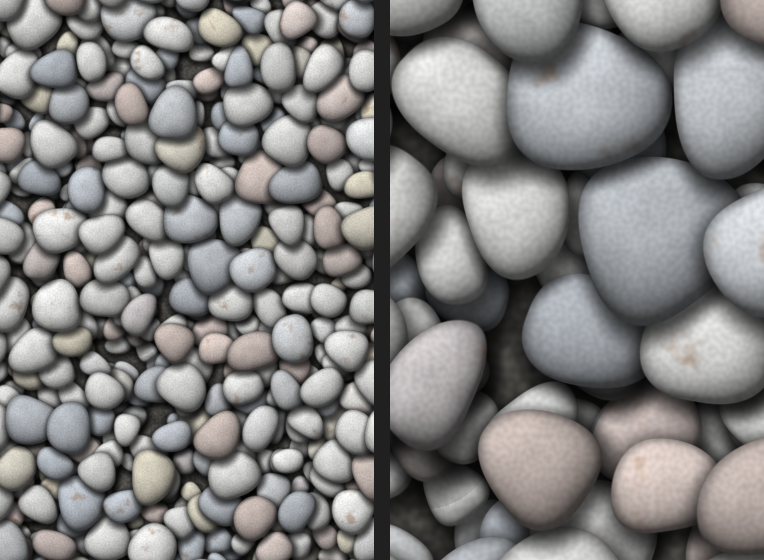
Left, the full canvas; right, a detail of the centre.
Write a Shadertoy shader that draws this texture.

```glsl
const vec3 LIGHT = vec3(-0.30, 0.48, 0.82);
const vec3 GROUND = vec3(0.29, 0.285, 0.27);
const vec3 WHITE = vec3(0.90, 0.90, 0.895);
const vec3 BLUE_GREY = vec3(0.73, 0.755, 0.785);
const vec3 PINK = vec3(0.83, 0.755, 0.725);
const vec3 CREAM = vec3(0.87, 0.84, 0.75);
const vec3 RUST = vec3(0.58, 0.42, 0.30);

vec3 hash3(vec2 p, float seed) {
    vec3 h = fract(vec3(p.xyx + seed * 7.31) * vec3(0.1031, 0.1030, 0.0973));
    h += dot(h, h.yxz + 33.33);
    return fract((h.xxy + h.yzz) * h.zyx);
}

vec2 gradientAt(vec2 cell) {
    float angle = 6.2832 * hash3(cell, 3.0).x;
    return vec2(cos(angle), sin(angle));
}

// Gradient noise, roughly -0.7 to 0.7
float noise(vec2 p) {
    vec2 i = floor(p), f = p - i;
    vec2 u = f * f * f * (f * (f * 6.0 - 15.0) + 10.0);
    vec2 e = vec2(0.0, 1.0);
    float low = mix(dot(gradientAt(i), f), dot(gradientAt(i + e.yx), f - e.yx), u.x);
    float high = mix(dot(gradientAt(i + e), f - e), dot(gradientAt(i + 1.0), f - 1.0), u.x);
    return mix(low, high, u.y);
}

float fbm(vec2 p) {
    return noise(p) + 0.5 * noise(p * 2.1 + 5.2) + 0.25 * noise(p * 4.3 + 9.7);
}

mat2 rotation(float angle) {
    float c = cos(angle), s = sin(angle);
    return mat2(c, s, -s, c);
}

// Egg-like, slightly squared ellipse; the rim lies at 1
float pebbleRadius(vec2 q, vec3 form) {
    q.y *= 1.0 + (form.x - 0.5) * 0.46 * clamp(q.x, -1.2, 1.2);
    float angle = atan(q.y, q.x + 1e-5);
    float bulge = 1.0 + 0.045 * cos(3.0 * angle + 6.28 * form.y);
    vec2 a = pow(abs(q) + 1e-4, vec2(2.25));
    return pow(a.x + a.y, 1.0 / 2.25) / bulge;
}

vec3 stoneColor(vec3 pick) {
    vec3 tint = mix(WHITE, BLUE_GREY, smoothstep(0.60, 0.88, pick.x));
    tint = mix(tint, PINK, 0.8 * smoothstep(0.84, 0.93, pick.y));
    tint = mix(tint, CREAM, 0.8 * (1.0 - smoothstep(0.06, 0.16, pick.y)));
    return tint * mix(0.90, 1.04, pick.z);
}

vec3 shadeStone(vec2 p, vec2 slope, float d, vec3 pick) {
    vec3 n = normalize(vec3(slope * pow(d, 1.5), sqrt(max(1.0 - d * d * d, 0.0)) + 0.03));
    float diffuse = max(dot(n, normalize(LIGHT)), 0.0);
    vec2 local = p + pick.xy * 19.0;
    float stain = smoothstep(0.25, 0.75, fbm(local * 34.0)) * step(0.72, pick.z);
    vec3 albedo = mix(stoneColor(pick), RUST, 0.4 * stain);
    albedo *= 1.0 + 0.06 * fbm(local * 48.0) + 0.085 * noise(local * 300.0);
    return albedo * (0.36 + 0.69 * diffuse) * mix(1.0, 0.82, smoothstep(0.82, 1.0, d));
}

// One sheet of scattered pebbles with contact shadows over what lies below
vec3 pebbleLayer(vec3 color, vec2 p, float cell, float keep, float patchiness, float seed) {
    float rowStep = 0.9;
    vec2 g = p / cell;
    float pixel = 1.0 / iResolution.y;
    float baseRow = floor(g.y / rowStep);
    for (int j = -2; j <= 2; j++) {
        for (int i = -2; i <= 1; i++) {
            vec2 id = vec2(floor(g.x) + float(i), baseRow + float(j));
            vec3 place = hash3(id, seed);
            vec3 form = hash3(id, seed + 11.0);
            vec3 pick = hash3(id, seed + 23.0);
            vec2 center = vec2(id.x + 0.25 + 0.5 * mod(id.y, 2.0), (id.y + 0.5) * rowStep);
            center = (center + (place.xy - 0.5) * 0.46) * cell;
            vec2 offset = p - center;
            if (length(offset) > cell) continue;
            if (place.z > keep - patchiness * max(noise(center * 4.5 + 2.7), 0.0)) continue;

            float major = cell * mix(0.43, 0.63, form.z);
            vec2 radii = major * vec2(1.0, mix(0.64, 0.94, fract(pick.z * 5.0)));
            mat2 turn = rotation(6.2832 * fract(form.x * 7.0 + place.x));
            vec2 q = (offset * turn) / radii;
            float d = pebbleRadius(q, form);

            vec2 shadowPoint = ((offset - vec2(0.0025, -0.0045)) * turn) / radii;
            float gap = (pebbleRadius(shadowPoint, form) - 1.0) * radii.y;
            color *= mix(0.30, 1.0, smoothstep(-0.004, 0.012, gap));

            float cover = smoothstep(-pixel, pixel, (1.0 - d) * radii.y);
            if (cover > 0.0) {
                vec2 slope = turn * normalize(q / radii + 1e-5);
                color = mix(color, shadeStone(p, slope, min(d, 1.0), pick), cover);
            }
        }
    }
    return color;
}

void mainImage(out vec4 fragColor, in vec2 fragCoord) {
    vec2 p = fragCoord / iResolution.y;

    // Rough ground
    vec3 color = GROUND * (1.0 + 0.35 * fbm(p * 22.0) + 0.3 * noise(p * 190.0));

    // Small stones first, large ones on top
    color = pebbleLayer(color, p + 3.0, 0.046, 0.85, 1.6, 1.0);
    color = pebbleLayer(color, p + 5.0, 0.061, 0.85, 1.2, 2.0);
    color = pebbleLayer(color, p + 7.0, 0.080, 0.88, 0.5, 4.0);

    fragColor = vec4(clamp(color, 0.0, 1.0), 1.0);
}
```
